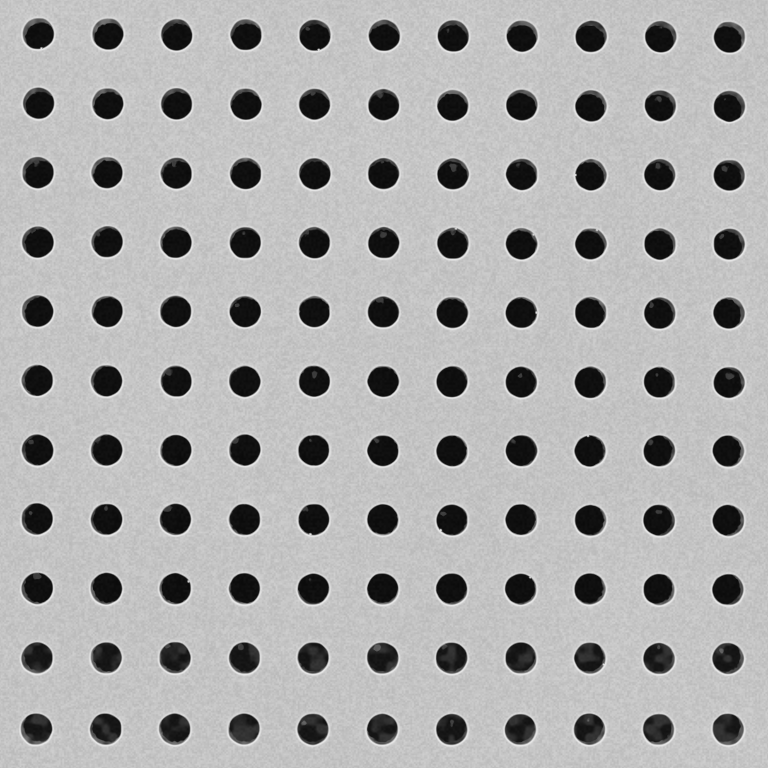
Reproduce this texture procedurally as a WebGL 1 fragment shader.

```glsl
precision highp float;
// Light grey perforated panel: an 11 by 11 grid of round dark holes with visible walls.
uniform vec2 u_resolution;

const float COUNT = 11.0;
const float RADIUS = 0.0201;
const vec2 FIRST_HOLE = vec2(0.0477, 0.0532);
const vec2 PITCH = vec2(0.0900, 0.0903);
const float BOTTOM_ROW_DROP = 0.0025;
const vec2 VIEW_CENTER = vec2(0.47, 0.40);

const float PANEL = 0.768;
const float RIM = 0.92;
const float WALL = 0.38;
const float DEPTH = 0.058;

float hash(vec2 p) {
  vec3 q = fract(vec3(p.xyx) * vec3(0.1031, 0.1030, 0.0973));
  q += dot(q, q.yzx + 33.33);
  return fract((q.x + q.y) * q.z);
}

float noise(vec2 p) {
  vec2 i = floor(p);
  vec2 f = fract(p);
  f = f * f * (3.0 - 2.0 * f);
  float low = mix(hash(i), hash(i + vec2(1.0, 0.0)), f.x);
  float high = mix(hash(i + vec2(0.0, 1.0)), hash(i + vec2(1.0, 1.0)), f.x);
  return mix(low, high, f.y);
}

// 1 inside a shape, 0 outside, for a signed distance
float cover(float dist, float soft) {
  return 1.0 - smoothstep(-soft, soft, dist);
}

// Fine paint grain with faint large shading
float panelTone(vec2 uv) {
  float fine = noise(uv * 450.0) - 0.5;
  float medium = noise(uv * 230.0 + 17.0) - 0.5;
  float cloud = noise(uv * 5.0 + 3.0) - 0.5;
  return PANEL + 0.065 * fine + 0.03 * medium + 0.015 * cloud;
}

// Sparse small dents, each lit above and shaded below
float dents(vec2 uv, float cells) {
  vec2 g = uv * cells;
  vec2 id = floor(g);
  vec2 spot = 0.3 + 0.4 * vec2(hash(id + 4.1), hash(id + 8.3));
  vec2 q = (fract(g) - spot) * vec2(1.0, 1.8);
  float strength = step(0.95, hash(id + 21.0));
  return strength * 0.07 * clamp(q.y * 14.0, -1.0, 1.0) * cover(length(q) - 0.06, 0.05);
}

// Tone inside a hole; q is measured from its middle, lean points to the seen depth
float holeTone(vec2 q, vec2 id, vec2 lean, float soft) {
  float seed = hash(id + 31.7);
  float ragged = (noise(q * 260.0 + id * 13.0) - 0.5) * 0.0022;
  float inner = cover(length(q - lean) - RADIUS + ragged, soft);
  float wall = WALL + 0.20 * (noise(q * 150.0 + id * 7.0) - 0.5) - 0.14 * seed;

  // Lint caught on the backing, mostly at the upper left
  vec2 lint = q - RADIUS * vec2(-0.65 + 0.7 * hash(id + 5.0), 0.35 + 0.45 * hash(id + 9.0));
  float lintSize = 0.0015 + 0.0035 * hash(id + 12.0);
  float fleck = cover(length(lint) - lintSize + ragged * 1.6, soft) * step(0.55, seed);

  // Dusty backing shows through the two lowest rows
  float dusty = 1.0 - smoothstep(1.0, 2.0, id.y);
  float dust = smoothstep(0.35, 0.85, noise(q * 95.0 + id * 19.0)) * dusty;
  float depth = DEPTH + 0.025 * dusty + 0.12 * dust + 0.18 * fleck;
  depth += 0.03 * (noise(q * 350.0 + id * 3.0) - 0.5);
  return mix(wall, depth, inner);
}

void main() {
  vec2 uv = gl_FragCoord.xy / u_resolution;
  float pixel = 1.0 / min(u_resolution.x, u_resolution.y);
  float soft = max(pixel * 0.8, 0.0013);

  // Slight skew of the grid, then the nearest hole
  vec2 p = uv + vec2(-0.0025 * uv.y, 0.0052 * uv.x * uv.y);
  vec2 id = clamp(floor((p - FIRST_HOLE) / PITCH + 0.5), 0.0, COUNT - 1.0);
  vec2 center = FIRST_HOLE + id * PITCH;
  center.y -= BOTTOM_ROW_DROP * step(id.y, 0.5);
  vec2 jitter = (vec2(hash(id), hash(id + 50.0)) - 0.5) * 0.0008;
  vec2 q = p - center - jitter;

  float wobble = (noise(q * 110.0 + id * 11.0) - 0.5) * 0.0009;
  float dist = length(q) - RADIUS + wobble;

  // Occasional paint chip biting into the edge; a negative size removes it
  float chipAngle = 6.2832 * hash(id + 77.0);
  vec2 chip = q - RADIUS * vec2(cos(chipAngle), sin(chipAngle));
  float chipSize = mix(-1.0, 0.0018, step(0.92, hash(id + 91.0)));
  dist = max(dist, chipSize - length(chip));

  // Bright rim, strongest along the bottom and the sides
  vec2 dir = q / max(length(q), 0.0001);
  float facing = 0.45 + 0.55 * smoothstep(0.7, -0.6, dir.y);
  float ringOffset = (dist - 0.0016) / 0.0014;
  float ring = exp(-ringOffset * ringOffset);
  float halo = 0.018 * exp(-max(dist, 0.0) / 0.006);

  float tone = panelTone(uv) + dents(uv, 24.0) + halo;
  tone = mix(tone, RIM, ring * facing * 0.85);

  vec2 lean = (VIEW_CENTER - center) * vec2(0.0085, 0.0105);
  tone = mix(tone, holeTone(q, id, lean, soft), cover(dist, soft));
  gl_FragColor = vec4(vec3(tone), 1.0);
}
```
